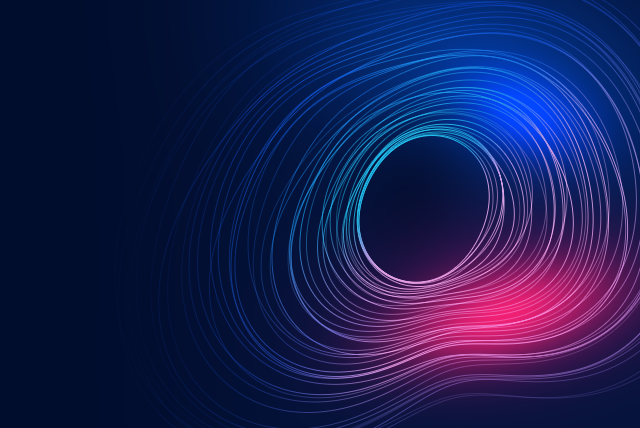
A WebGL 2 fragment shader for this background:

```glsl
#version 300 es
precision highp float;

uniform vec2 u_resolution;
out vec4 fragColor;

const float STRANDS = 46.0;

float hash(float n) {
    n = fract(n * 0.1031);
    n *= n + 33.33;
    n *= n + n;
    return fract(n);
}

// Soft elliptical light, rotated by tilt
float glow(vec2 p, vec2 center, vec2 size, float tilt) {
    vec2 d = p - center;
    float c = cos(tilt), s = sin(tilt);
    d = vec2(c * d.x + s * d.y, c * d.y - s * d.x) / size;
    return exp(-dot(d, d));
}

// Inner and outer radius of the bundle at an angle
vec2 rims(float a) {
    float inner = 0.160 - 0.010 * cos(2.0 * a) + 0.012 * sin(2.0 * a);
    float outer = 0.596 - 0.027 * cos(a) - 0.013 * sin(a)
        + 0.089 * cos(2.0 * a) + 0.065 * sin(2.0 * a)
        + 0.013 * cos(3.0 * a) - 0.042 * sin(3.0 * a)
        - 0.026 * cos(4.0 * a) - 0.010 * sin(4.0 * a);
    return vec2(inner, outer);
}

// Radius of one wavering strand; strands crowd inward on the left
float strandRadius(float i, float a, vec2 rim) {
    float phase = 6.2832 * hash(i + 7.0);
    float waver = sin(a + phase) + 0.7 * sin(2.0 * a + 2.3 * phase)
        + 0.35 * sin(3.0 * a - phase);
    float t = (i + waver * min(i / 4.0, 1.2)) / STRANDS * 1.06;
    float level = pow(max(t, 0.0), 1.45 - 0.35 * cos(a));
    return mix(rim.x, rim.y, level);
}

vec3 backdrop(vec2 p) {
    vec3 col = mix(vec3(0.004, 0.050, 0.175), vec3(0.012, 0.075, 0.235),
                   smoothstep(0.1, 1.0, p.x));
    col += vec3(0.0, 0.13, 0.31) * glow(p, vec2(1.14, 0.84), vec2(0.42, 0.24), -0.3);
    col += vec3(0.0, 0.10, 0.58) * glow(p, vec2(1.23, 0.73), vec2(0.15, 0.095), -0.4);
    // Dark heart of the ring
    col = mix(col, vec3(0.008, 0.045, 0.17),
              0.75 * glow(p, vec2(0.96, 0.53), vec2(0.13, 0.16), 0.0));
    // Magenta light with a violet halo
    col = mix(col, vec3(0.42, 0.08, 0.38),
              0.72 * glow(p, vec2(1.20, 0.29), vec2(0.33, 0.18), 0.15));
    col = mix(col, vec3(0.98, 0.13, 0.46),
              0.95 * glow(p, vec2(1.18, 0.265), vec2(0.23, 0.095), 0.25));
    return col;
}

vec3 strandColor(vec2 p, vec2 dir, float level) {
    vec3 col = vec3(0.06, 0.29, 0.86);
    float nearRing = exp(-7.0 * level * level);
    float crest = glow(p, vec2(1.08, 0.80), vec2(0.24, 0.10), -0.2);
    float upperLeft = smoothstep(-0.5, 0.5, dot(dir, vec2(-0.65, 0.76)));
    col = mix(col, vec3(0.13, 0.74, 0.92), max(nearRing * upperLeft, 0.75 * crest));
    // Pale strands on the right and under the ring
    float pale = smoothstep(-0.2, 0.55, dot(dir, vec2(0.75, -0.66)));
    pale = max(pale, nearRing * smoothstep(0.1, 0.9, -dir.y));
    col = mix(col, vec3(0.86, 0.64, 0.90), pale * (1.0 - 0.55 * smoothstep(0.5, 1.0, level)));
    float warm = glow(p, vec2(1.22, 0.25), vec2(0.34, 0.15), 0.2);
    return mix(col, vec3(1.0, 0.48, 0.82), 0.8 * warm);
}

void main() {
    vec2 p = gl_FragCoord.xy / u_resolution.y;
    p.x *= 1.497 * u_resolution.y / u_resolution.x;
    float px = 1.0 / u_resolution.y;

    vec2 d = p - vec2(0.992, 0.512);
    float r = max(length(d), 0.001);
    float a = atan(d.y, d.x);
    vec2 rim = rims(a);
    vec2 nextRim = rims(a + 0.01);
    float level = clamp((r - rim.x) / (rim.y - rim.x), 0.0, 1.0);

    // Gather the strands, using slope to keep an even stroke width
    float ink = 0.0;
    for (float i = 0.0; i < STRANDS; i++) {
        float radius = strandRadius(i, a, rim);
        float slope = (strandRadius(i, a + 0.01, nextRim) - radius) / (0.01 * r);
        float dist = abs(r - radius) / sqrt(1.0 + slope * slope);
        float stroke = clamp((0.0011 + 0.5 * px - dist) / px, 0.0, 1.0);
        float strength = 0.5 + 0.4 * hash(i + 31.0)
            + 0.15 * sin(2.0 * a + 6.2832 * hash(i + 53.0));
        if (i < 1.0) strength = 1.0;
        ink += stroke * strength * (1.0 - ink * 0.5);
    }

    // Strands sink into the dark at the left and along the outside
    float fade = smoothstep(0.12, 0.95, p.x) * (1.0 - 0.45 * smoothstep(0.55, 1.0, level));
    vec3 col = backdrop(p);
    col = mix(col, strandColor(p, d / r, level), min(ink, 1.0) * fade);
    fragColor = vec4(clamp(col, 0.0, 1.0), 1.0);
}
```
